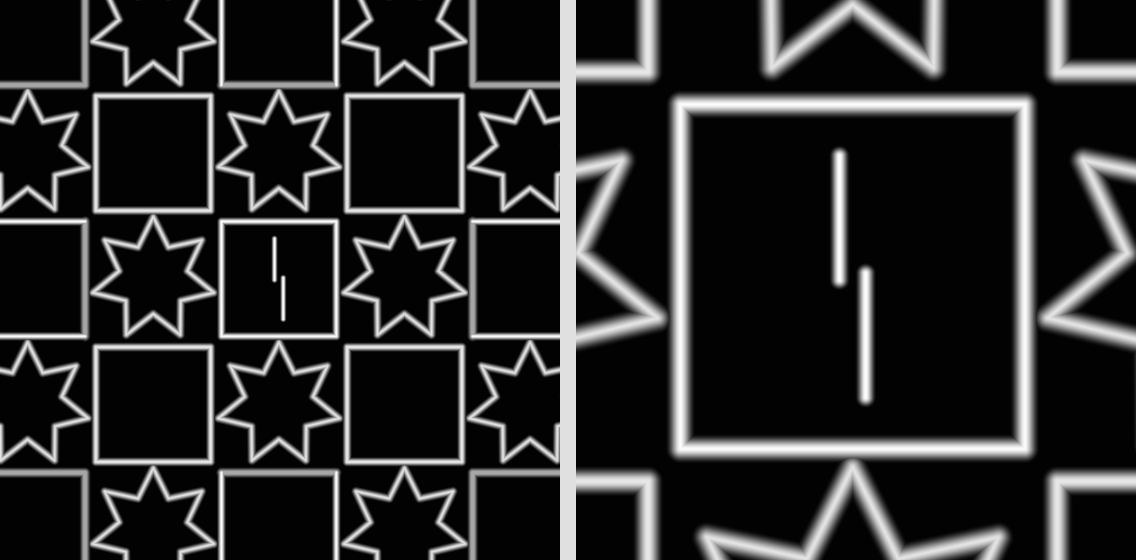
Left, the full canvas; right, a detail of the centre.
Reproduce this pattern procedurally as a Shadertoy shader.

```glsl
const float PI = 3.14159265;
const float PITCH = 0.2243;
const vec2 CENTER = vec2(0.498, 0.502);
const float SQUARE_HALF = 0.1025;
const float STAR_TIP = 0.111;
const float STAR_NOTCH = 0.0625;
const float STAR_POINTS = 7.0;
const vec3 BLACK = vec3(0.008);
const vec3 WHITE = vec3(0.99);

float segmentDistance(vec2 p, vec2 a, vec2 b) {
    vec2 pa = p - a, ba = b - a;
    return length(pa - ba * clamp(dot(pa, ba) / dot(ba, ba), 0.0, 1.0));
}

// Soft line with its half-intensity point at halfWidth
float stroke(float dist, float halfWidth, float softness, float pixel) {
    float blur = max(softness, pixel);
    return 1.0 - smoothstep(halfWidth - blur, halfWidth + blur, dist);
}

// Distance to a star outline, folded into half of one point
float starDistance(vec2 p, float points, float tip, float notch) {
    float sector = 2.0 * PI / points;
    float angle = abs(mod(atan(p.x, p.y) + 0.5 * sector, sector) - 0.5 * sector);
    vec2 folded = length(p) * vec2(sin(angle), cos(angle));
    vec2 valley = notch * vec2(sin(0.5 * sector), cos(0.5 * sector));
    return segmentDistance(folded, vec2(0.0, tip), valley);
}

// Square side: farther from the middle it turns wider and dimmer
float sideStroke(float dist, float ring, float pixel) {
    float wear = smoothstep(0.0, 2.0, ring) * ring * 0.5;
    float halfWidth = mix(0.0044, 0.0062, wear);
    return mix(1.0, 0.66, wear) * stroke(dist, halfWidth, 0.0047, pixel);
}

float squareOutline(vec2 p, vec2 tile, float halfSize, float pixel) {
    vec2 q = abs(p);
    vec2 corner = vec2(halfSize);
    float upright = segmentDistance(q, vec2(halfSize, 0.0), corner);
    float level = segmentDistance(q, vec2(0.0, halfSize), corner);
    return max(sideStroke(upright, abs(tile.x), pixel),
               sideStroke(level, abs(tile.y), pixel));
}

// Two offset dashes, each the half turn of the other
float dashPair(vec2 p, float pixel) {
    float dist = 1.0;
    for (float turn = -1.0; turn <= 1.0; turn += 2.0) {
        dist = min(dist, segmentDistance(p * turn, vec2(-0.0078, -0.002), vec2(-0.0078, 0.072)));
    }
    return stroke(dist, 0.0033, 0.0032, pixel);
}

float tileInk(vec2 p, vec2 tile, float pixel) {
    if (mod(tile.x + tile.y, 2.0) > 0.5) {
        float dist = starDistance(p, STAR_POINTS, STAR_TIP, STAR_NOTCH);
        return 0.92 * stroke(dist, 0.0044, 0.0052, pixel);
    }
    return squareOutline(p, tile, SQUARE_HALF, pixel);
}

void mainImage(out vec4 fragColor, in vec2 fragCoord) {
    float size = min(iResolution.x, iResolution.y);
    float pixel = 0.75 / size;
    vec2 p = (fragCoord - 0.5 * iResolution.xy) / size + 0.5 - CENTER;
    vec2 nearest = floor(p / PITCH + 0.5);

    // Neighbours are included because star tips reach the tile borders
    float ink = dashPair(p, pixel);
    for (int y = -1; y <= 1; y++) {
        for (int x = -1; x <= 1; x++) {
            vec2 tile = nearest + vec2(x, y);
            ink = max(ink, tileInk(p - tile * PITCH, tile, pixel));
        }
    }
    fragColor = vec4(mix(BLACK, WHITE, ink), 1.0);
}
```
